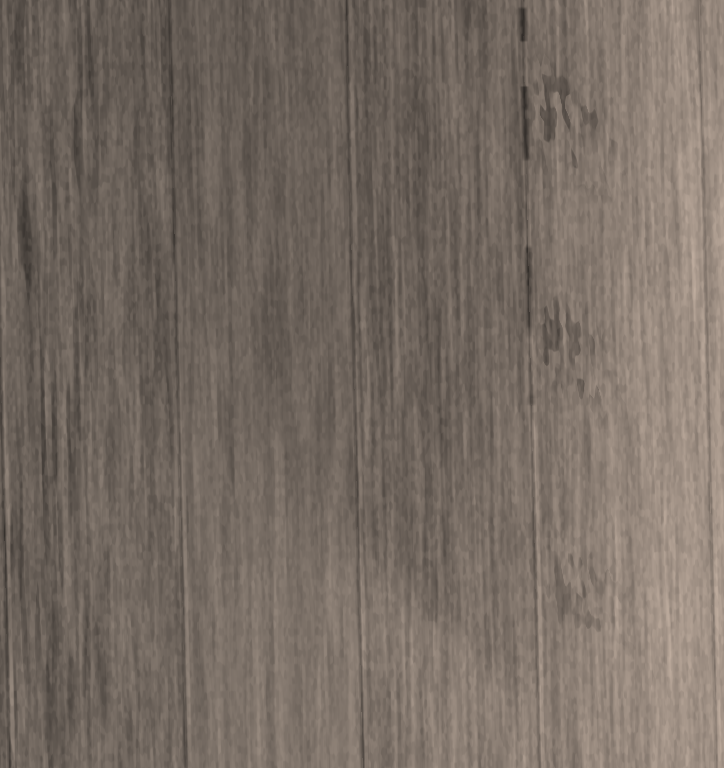
Give the GLSL for this texture, as a WebGL 1 fragment shader.

```glsl
precision highp float;
uniform vec2 u_resolution;

#define PLANK_WIDTH 0.244
#define PLANK_OFFSET 0.013
#define PLANK_LEAN 0.023
#define GRAIN_DEPTH 0.074
#define STREAK_DEPTH 0.11
#define RIDGE_DEPTH 0.023
#define MARK_DEPTH 0.17
#define SEAM_HALF_WIDTH 0.011
#define GLOW 0.06
#define COOL_TINT vec3(1.0, 0.912, 0.838)
#define WARM_TINT vec3(1.0, 0.905, 0.830)

vec2 hash2(vec2 p) {
  vec2 q = vec2(dot(p, vec2(127.1, 311.7)), dot(p, vec2(269.5, 183.3)));
  return fract(sin(q) * 43758.545);
}

// Smooth cellular noise: random cell tones blended by distance, -1 to 1
float cellTone(vec2 p) {
  vec2 cell = floor(p);
  float sum = 0.0, total = 0.0;
  for (int j = -1; j <= 1; j++) {
    for (int i = -1; i <= 1; i++) {
      vec2 id = cell + vec2(float(i), float(j));
      vec2 h = hash2(id);
      vec2 d = id + 0.15 + 0.7 * h - p;
      float w = exp(-7.0 * dot(d, d));
      sum += w * (fract(h.x * 17.3 + h.y * 9.1) * 2.0 - 1.0);
      total += w;
    }
  }
  return sum / max(total, 0.0001);
}

float isPlank(float id, float n) {
  return 1.0 - step(0.5, abs(id - n));
}

// Broad light: brighter to the right, with a slanted patch near the bottom
float lighting(vec2 uv) {
  float base = 0.382 + 0.045 * uv.x + 0.05 * (1.0 - uv.y);
  base += 0.175 * smoothstep(0.62, 1.0, uv.x);
  float softness = mix(0.22, 0.03, smoothstep(0.2, 0.6, uv.x));
  float edge = uv.y + 0.833 * uv.x - 0.695;
  float lit = 1.0 - smoothstep(-softness, softness, edge);
  return base + GLOW * lit * smoothstep(0.12, 0.4, uv.x) * (1.0 - smoothstep(0.7, 0.76, uv.x));
}

// Long fibres at several widths, plus a fine short mottling
float fibres(vec2 p, float id) {
  vec2 q = p + vec2(0.0, id * 7.3);
  float g = 0.28 * cellTone(q * vec2(9.0, 1.6));
  g += 0.50 * cellTone(q * vec2(27.0, 4.0) + 31.0);
  g += 0.58 * cellTone(q * vec2(54.0, 14.0) + 67.0);
  g += 0.48 * cellTone(q * vec2(64.0, 110.0) + 93.0);
  return g;
}

// Evenly spaced raised lines, bent by layered sines
float ridges(vec2 p, float waviness) {
  float bend = sin(p.y * 9.0 + p.x * 5.0) + 0.5 * sin(p.y * 23.0 + p.x * 11.0);
  float phase = p.x * 112.0 + waviness * bend + 1.8 * cellTone(p * vec2(7.0, 3.0));
  float strength = 0.85 + 0.6 * cellTone(p * vec2(14.0, 6.0) + 3.0);
  return strength * (sin(phase) + 0.4 * sin(phase * 2.1 + 1.3));
}

// Dark open pores, denser on the first plank
float streaks(vec2 p) {
  float pores = cellTone(p * vec2(36.0, 8.0) + 11.0);
  float patches = 0.6 + 0.4 * cellTone(p * vec2(4.0, 3.0) + 5.0);
  return smoothstep(0.1, 0.75, pores) * patches;
}

// Short upright ticks gathered in clusters down the last plank
float knotMarks(vec2 p) {
  float ticks = cellTone(vec2(p.x * 34.0 + p.y * 14.0, p.y * 50.0));
  float across = smoothstep(0.0, 0.1, p.x) * (1.0 - smoothstep(0.25, 0.7, p.x));
  float along = smoothstep(-0.3, 0.9, cos(20.9 * (p.y - 0.27) + p.x * 3.0));
  return smoothstep(-0.05, 0.6, ticks) * across * along * (0.4 + 0.5 * p.y);
}

// Dark groove with a pale bevel that shows more toward the bottom
float seam(float x, float y, float id) {
  float groove = 1.0 - smoothstep(0.3, 1.4, abs(x) / SEAM_HALF_WIDTH);
  float bevel = 1.0 - smoothstep(0.4, 1.5, abs(x - 0.022) / SEAM_HALF_WIDTH);
  float dash = smoothstep(0.1, 0.3, cellTone(vec2(id * 5.0, y * 19.0)));
  float broken = isPlank(id, 3.0) * smoothstep(0.25, 0.5, y);
  float wide = 1.0 - smoothstep(0.7, 1.7, abs(x) / (SEAM_HALF_WIDTH * 1.6));
  float tone = -0.085 * groove + 0.08 * bevel * (1.0 - smoothstep(0.2, 0.75, y));
  return tone + broken * wide * mix(0.03, -0.11, dash);
}

void main() {
  vec2 uv = gl_FragCoord.xy / u_resolution;
  float across = (uv.x - PLANK_OFFSET + PLANK_LEAN * uv.y) / PLANK_WIDTH;
  float id = floor(across);
  vec2 p = vec2(across - id, uv.y);
  float first = isPlank(id, 0.0);
  float smoothPlank = isPlank(id, 1.0);
  float ridged = isPlank(id, 2.0);
  float last = isPlank(id, 3.0);

  // Wood tone
  float tone = lighting(uv) + 0.012 * first;
  tone += GRAIN_DEPTH * (1.0 - 0.2 * smoothPlank) * fibres(p, id);
  tone += RIDGE_DEPTH * (ridged * ridges(p, 0.5) + 0.8 * last * ridges(p, 1.2));
  tone -= STREAK_DEPTH * (first + 0.3 * smoothPlank + 0.25 * ridged) * streaks(p);
  tone -= MARK_DEPTH * last * knotMarks(p);

  // Joint nearest to this point
  float joint = floor(across + 0.5);
  tone += seam(across - joint, uv.y, joint);

  vec3 tint = mix(COOL_TINT, WARM_TINT, smoothstep(0.1, 0.9, uv.x));
  gl_FragColor = vec4(clamp(tone * tint, 0.0, 1.0), 1.0);
}
```
